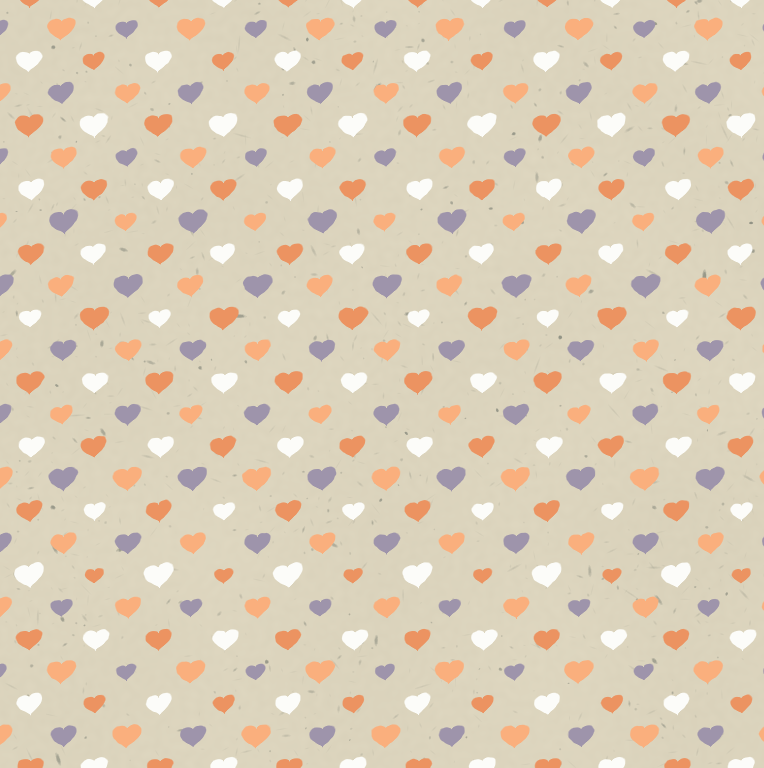
This pattern is drawn by a WebGL 2 fragment shader. Its source:

```glsl
#version 300 es
precision highp float;
// Staggered rows of small tilted hearts on speckled beige paper.
// Each row alternates two colours; size and tilt vary by row and colour.
// Gradient noise roughens the edges and clusters the paper flecks.

uniform vec2 u_resolution;
out vec4 outColor;

// Layout, in canvas heights
const float ROW_PITCH = 0.04186;
const float COLUMN_PITCH = 0.08424;
const vec2 FIRST_HEART = vec2(0.0391, -0.0026);
const int ROWS = 24;
const float SIZE_UNIT = 1.0 / 768.0;

// Heart form
const float LOBE_LIFT = 0.70;
const float FLATTENING = 1.45;
const float SKEW = 0.15;
const float TILT_RANGE = 0.16;
const float POSITION_JITTER = 0.004;
const float EDGE_WEAR = 0.08;

// Paper
const float FLECK_CELL = 0.030;
const float DUST_CELL = 0.015;

const vec3 PAPER = vec3(0.862, 0.832, 0.742);
const vec3 FLECK = vec3(0.53, 0.54, 0.49);
const vec3 ORANGE = vec3(0.925, 0.575, 0.38);
const vec3 APRICOT = vec3(0.98, 0.685, 0.49);
const vec3 WHITE = vec3(0.99, 0.99, 0.975);
const vec3 PURPLE = vec3(0.62, 0.58, 0.67);

// Heart widths: two alternating hearts for each row, top to bottom
const float WIDTHS[48] = float[48](
    26., 27., 28., 22., 26., 22., 26., 25., 28., 29., 26., 22.,
    26., 26., 29., 22., 26., 25., 26., 29., 22., 29., 26., 26.,
    28., 26., 23., 26., 26., 26., 29., 29., 26., 22., 26., 26.,
    30., 19., 22., 26., 26., 26., 29., 20., 26., 22., 26., 29.);

vec2 hash22(vec2 p) {
    vec3 q = fract(p.xyx * vec3(0.1031, 0.1030, 0.0973));
    q += dot(q, q.yzx + 33.33);
    return fract((q.xx + q.yz) * q.zy);
}

float cornerSlope(vec2 cell, vec2 corner, vec2 f) {
    return dot(hash22(cell + corner) * 2.0 - 1.0, f - corner);
}

float gradientNoise(vec2 p) {
    vec2 i = floor(p), f = fract(p);
    vec2 u = f * f * (3.0 - 2.0 * f);
    float low = mix(cornerSlope(i, vec2(0, 0), f), cornerSlope(i, vec2(1, 0), f), u.x);
    float high = mix(cornerSlope(i, vec2(0, 1), f), cornerSlope(i, vec2(1, 1), f), u.x);
    return mix(low, high, u.y);
}

mat2 rotation(float angle) {
    float c = cos(angle), s = sin(angle);
    return mat2(c, s, -s, c);
}

float coverage(float dist) {
    return clamp(0.5 - 0.75 * dist * u_resolution.y, 0.0, 1.0);
}

// Approximate distance to a heart of half width 1
float heart(vec2 p) {
    p.y += 0.10 - SKEW * p.x;
    float lift = LOBE_LIFT * sqrt(abs(p.x));
    return length(vec2(p.x, FLATTENING * p.y - lift)) - 1.0;
}

// Opacity of one randomly turned sliver per grid cell
float flecks(vec2 p, float cellSize, float amount, float seed) {
    vec2 cell = floor(p / cellSize);
    vec2 place = hash22(cell + seed), form = hash22(cell + seed + 57.0);
    vec2 kind = hash22(cell + seed + 113.0);
    float cluster = 0.5 * gradientNoise(cell * cellSize * 7.0 + seed);
    vec2 local = p - (cell + 0.28 + 0.44 * place) * cellSize;
    local = rotation(6.283 * kind.y) * local;
    vec2 halfSize = cellSize * vec2(0.05 + 0.19 * form.x * form.x, 0.025 + 0.055 * form.y * form.y);
    float rough = 0.35 * gradientNoise(p * 400.0);
    float dist = (length(local / halfSize) - 1.0 + rough) * halfSize.y;
    float strength = 0.22 + 0.65 * pow(form.y, 5.0);
    return step(kind.x, amount + cluster) * strength * coverage(dist);
}

void main() {
    // Canvas position, and the same measured down from the top
    vec2 p = gl_FragCoord.xy / u_resolution.y;
    vec2 down = vec2(p.x, 1.0 - p.y);

    vec3 color = PAPER + 0.014 * gradientNoise(p * 5.0) + 0.012 * gradientNoise(p * 90.0);
    color = mix(color, FLECK, flecks(p, FLECK_CELL, 0.28, 11.0));
    color = mix(color, FLECK, 0.7 * flecks(p, DUST_CELL, 0.22, 37.0));

    // Nearest heart of this row and of the rows above and below
    float wear = EDGE_WEAR * gradientNoise(p * 170.0);
    int nearestRow = int(round((down.y - FIRST_HEART.y) / ROW_PITCH));
    for (int row = nearestRow - 1; row <= nearestRow + 1; row++) {
        float start = FIRST_HEART.x + 0.5 * COLUMN_PITCH * float(row & 1);
        int column = int(round((down.x - start) / COLUMN_PITCH));
        int tableRow = (row + ROWS) % ROWS, side = column & 1;
        vec2 random = hash22(vec2(tableRow, side) + 5.0) - 0.5;
        vec2 center = vec2(start, FIRST_HEART.y) + vec2(column, row) * vec2(COLUMN_PITCH, ROW_PITCH);
        center.x += POSITION_JITTER * random.x;
        float halfWidth = 0.5 * SIZE_UNIT * WIDTHS[2 * tableRow + side];
        vec2 local = rotation(TILT_RANGE * random.y) * (down - center) * vec2(1, -1) / halfWidth;

        bool first = (((row >> 1) + column) & 1) == 0;
        vec3 ink = (row & 1) == 0 ? (first ? ORANGE : WHITE) : (first ? APRICOT : PURPLE);
        color = mix(color, ink, coverage((heart(local) + wear) * halfWidth));
    }
    outColor = vec4(color, 1.0);
}
```
